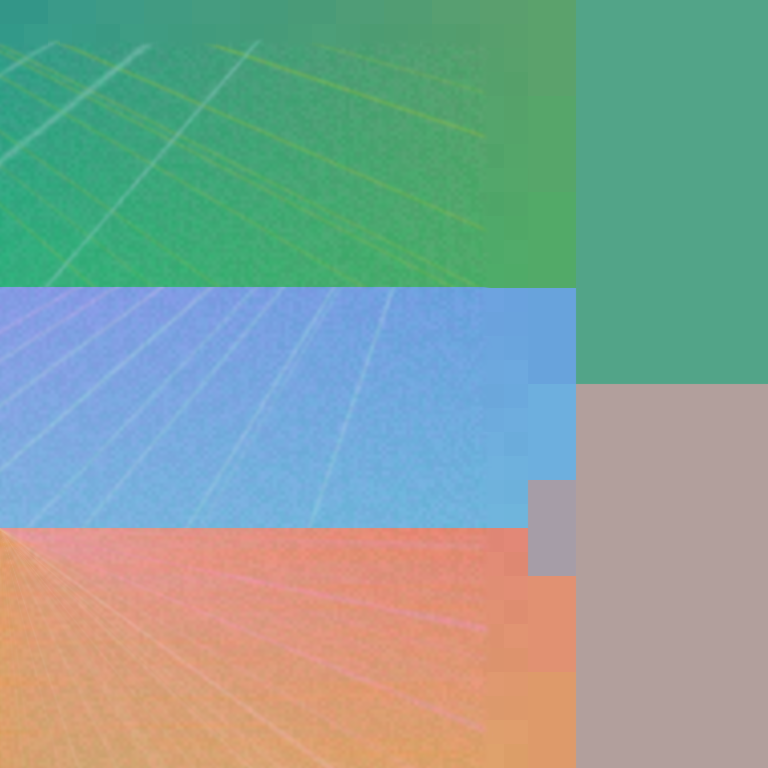
Reproduce this background procedurally as a WebGL 2 fragment shader.

```glsl
#version 300 es
precision highp float;
uniform vec2 u_resolution;
out vec4 outColor;

const float BLUE_TOP = 0.6263;
const float BLUE_BOTTOM = 0.3125;

// Fan members: downward slope, strength
const vec2 YELLOW_RAYS[9] = vec2[9](
  vec2(0.29, 0.40), vec2(0.338, 0.75), vec2(0.44, 0.60), vec2(0.507, 0.45), vec2(0.522, 0.45),
  vec2(0.58, 0.40), vec2(0.71, 0.35), vec2(0.79, 0.25), vec2(0.88, 0.35));
const vec2 PALE_RAYS[9] = vec2[9](
  vec2(-0.575, 0.45), vec2(-0.635, 0.50), vec2(-0.73, 0.55), vec2(-0.867, 0.60), vec2(-1.05, 0.40),
  vec2(-1.20, 0.45), vec2(-1.64, 0.50), vec2(-1.72, 0.25), vec2(-2.87, 0.50));
const vec2 PINK_RAYS[9] = vec2[9](
  vec2(0.04, 0.45), vec2(0.148, 0.30), vec2(0.208, 0.95), vec2(0.27, 0.35), vec2(0.416, 0.75),
  vec2(0.585, 0.35), vec2(0.727, 0.70), vec2(0.96, 0.40), vec2(2.05, 0.30));

float hash(vec2 p) {
  return fract(sin(dot(p, vec2(127.1, 311.7))) * 43758.5453);
}

float noise(vec2 p) {
  vec2 i = floor(p), f = fract(p);
  f = f * f * (3.0 - 2.0 * f);
  return mix(mix(hash(i), hash(i + vec2(1, 0)), f.x),
             mix(hash(i + vec2(0, 1)), hash(i + vec2(1, 1)), f.x), f.y);
}

float ray(vec2 q, float slope, float width) {
  float d = (q.y + slope * q.x) / sqrt(1.0 + slope * slope);
  return exp(-d * d / (width * width));
}

float fan(vec2 q, vec2 rays[9], float width) {
  float sum = 0.0;
  for (int i = 0; i < 9; i++) sum += rays[i].y * ray(q, rays[i].x, width);
  return min(sum, 1.0);
}

vec3 blend4(vec2 t, vec3 topLeft, vec3 topRight, vec3 lowLeft, vec3 lowRight) {
  return mix(mix(lowLeft, lowRight, t.x), mix(topLeft, topRight, t.x), t.y);
}

// Stack three bands, with soft joints
vec3 stack(float y, float soft, vec3 green, vec3 blue, vec3 orange) {
  vec3 c = mix(orange, blue, smoothstep(-soft, soft, y - BLUE_BOTTOM));
  return mix(c, green, smoothstep(-soft, soft, y - BLUE_TOP));
}

vec3 baseColor(vec2 p, float soft) {
  float x = clamp(p.x / 0.7, 0.0, 1.0);
  vec3 green = blend4(vec2(x, (p.y - BLUE_TOP) / (1.0 - BLUE_TOP)),
    vec3(0.20, 0.59, 0.55), vec3(0.36, 0.62, 0.42), vec3(0.19, 0.69, 0.49), vec3(0.31, 0.67, 0.40));
  vec3 blue = blend4(vec2(x, (p.y - BLUE_BOTTOM) / (BLUE_TOP - BLUE_BOTTOM)),
    vec3(0.53, 0.60, 0.90), vec3(0.41, 0.63, 0.87), vec3(0.48, 0.70, 0.87), vec3(0.43, 0.71, 0.86));
  vec3 orange = blend4(vec2(x, p.y / BLUE_BOTTOM),
    vec3(0.88, 0.60, 0.52), vec3(0.88, 0.52, 0.46), vec3(0.82, 0.64, 0.46), vec3(0.87, 0.63, 0.41));
  return stack(p.y, soft, green, blue, orange);
}

// Average the two halves of a cell, with a slight tint
vec3 mosaic(vec2 p, vec2 cell) {
  vec2 id = floor(p / cell), c = (id + 0.5) * cell;
  vec2 h = vec2(0.0, cell.y * 0.25);
  vec3 tone = 0.5 * (baseColor(c + h, 0.0005) + baseColor(c - h, 0.0005));
  return tone + (hash(id) - 0.5) * 0.018;
}

vec3 detail(vec2 p, float px) {
  vec3 base = baseColor(p, px);
  // Light fans
  vec3 green = mix(base, vec3(0.48, 0.71, 0.32), 0.65 * fan(p - vec2(-0.557, 1.224), YELLOW_RAYS, 0.0036));
  vec2 q = p - vec2(0.641, 1.30);
  float white = ray(q, -0.797, 0.005) + 0.8 * ray(q, -1.16, 0.0036) + 0.7 * ray(q, -0.62, 0.004);
  green = mix(green, vec3(0.45, 0.75, 0.68), 0.6 * min(white, 1.0));
  vec3 paleTone = mix(vec3(0.60, 0.79, 0.88), vec3(0.74, 0.65, 0.91), smoothstep(0.45, 0.62, p.y - 0.4 * p.x));
  vec3 blue = mix(base, paleTone, 0.75 * fan(p - vec2(0.615, 0.921), PALE_RAYS, 0.0038));
  // Pink burst from the left joint
  q = p - vec2(0.0, BLUE_BOTTOM);
  float r = length(q), angle = atan(-q.y, q.x + 0.0001);
  float glow = exp(-r * 4.5) * exp(-pow((angle - 0.25) / 0.3, 2.0));
  vec3 orange = mix(base, vec3(0.87, 0.62, 0.38), 0.7 * exp(-p.x * 22.0));
  orange = mix(orange, vec3(0.91, 0.60, 0.70), 0.75 * glow);
  vec3 pinkTone = mix(vec3(0.90, 0.58, 0.62), vec3(0.90, 0.71, 0.61), smoothstep(0.25, 0.8, angle));
  float fine = 0.35 * pow(noise(vec2(angle * 55.0, 3.0)), 3.0);
  float burst = max(fan(q, PINK_RAYS, 0.0018 + 0.006 * r), fine);
  orange = mix(orange, pinkTone, 0.75 * burst);
  orange += vec3(0.02, -0.005, -0.05) * pow(noise(vec2(p.x * 4.0, p.y * 110.0)), 3.0);
  // Fine grain
  float grain = noise(p * 190.0) - 0.5;
  float tint = noise(p * 120.0 + 31.0) - 0.5;
  return stack(p.y, px, green, blue, orange) + grain * 0.035 + tint * vec3(0.05, -0.02, 0.02);
}

void main() {
  vec2 p = gl_FragCoord.xy / u_resolution;
  float px = 0.7 / u_resolution.y;
  // Cells grow away from the detailed area
  vec3 color = mosaic(p, vec2(1.0 / 32.0));
  color = mix(color, mosaic(p, vec2(1.0 / 16.0, 1.0 / 32.0)), step(1.0 - 1.0 / 32.0, p.y));
  color = mix(color, mosaic(p, vec2(1.0 / 16.0, 1.0 / 8.0)), smoothstep(-px, px, p.x - 0.6875));
  float ragged = 0.008 * (hash(floor(p * 64.0)) - 0.5);
  float inside = smoothstep(0.640, 0.626, p.x + ragged) * smoothstep(0.948, 0.938, p.y + ragged);
  color = mix(color, detail(p, px), inside);
  // Two plain blocks on the right
  vec3 block = mix(vec3(0.70, 0.625, 0.61), vec3(0.32, 0.645, 0.535), smoothstep(-px, px, p.y - 0.5));
  color = mix(color, block, smoothstep(-px, px, p.x - 0.75));
  outColor = vec4(color, 1.0);
}
```
